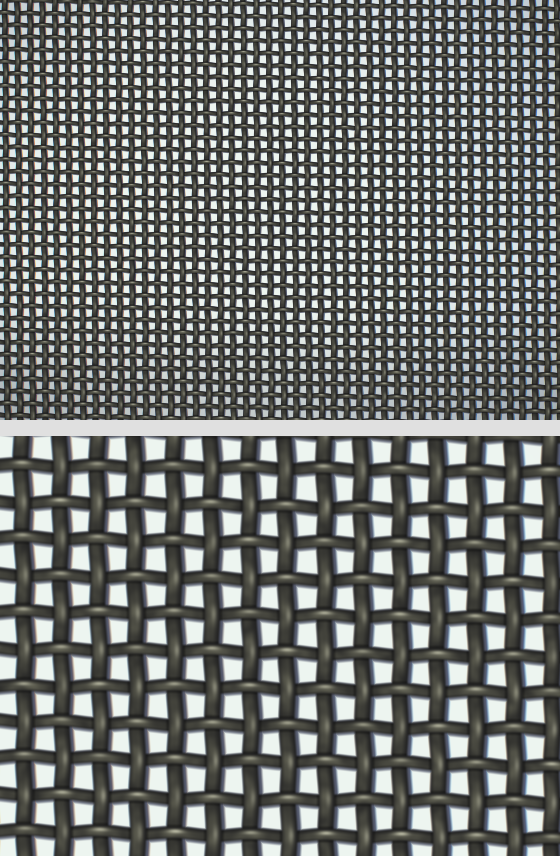
Top: the whole. Bottom: its middle third, enlarged.
This texture is drawn by a WebGL 2 fragment shader. Its source:

```glsl
#version 300 es
// Dark plain-weave wire mesh, backlit by a pale, softly vignetted ground.
precision highp float;

uniform vec2 u_resolution;
out vec4 fragColor;

const float PI = 3.14159265;
const vec2 REPEATS = vec2(44.6, 34.4);      // wires across and down
const vec2 PHASE = vec2(0.49, 0.04);        // grid offset in wire pitches
const vec2 HALF_WIDTH = vec2(0.208, 0.162); // vertical, horizontal wire
const vec2 TILT = vec2(0.25, 0.70);         // skew of the sheet, in pitches
const vec2 CRIMP = vec2(0.022, 0.035);      // sideways bend at crossings
const float WANDER = 0.09;                  // unevenness of wire spacing
const float SOFTNESS = 0.05;                // optical blur of the edges
const float FRINGE = 0.07;                  // colour split towards the sides
const float GRAIN = 0.55;                   // mottling of the wire surface

const vec3 WIRE_DARK = vec3(0.135, 0.135, 0.135);
const vec3 WIRE_OLIVE = vec3(0.31, 0.31, 0.27);
const vec3 GLINT = vec3(0.66, 0.66, 0.58);
const vec3 LIGHT = vec3(0.93, 0.96, 0.94);
const vec3 LIGHT_BLUE = vec3(0.78, 0.82, 0.87);
const vec3 SHADOW_BLUE = vec3(0.30, 0.32, 0.40);

vec2 hashGradient(vec2 cell) {
  vec2 h = vec2(dot(cell, vec2(127.1, 311.7)), dot(cell, vec2(269.5, 183.3)));
  return fract(sin(h) * 43758.55) * 2.0 - 1.0;
}

float gradientNoise(vec2 p) {
  vec2 i = floor(p), f = p - i;
  vec2 u = f * f * f * (f * (f * 6.0 - 15.0) + 10.0);
  vec2 e = vec2(0.0, 1.0);
  float low = mix(dot(hashGradient(i), f),
                  dot(hashGradient(i + e.yx), f - e.yx), u.x);
  float high = mix(dot(hashGradient(i + e.xy), f - e.xy),
                   dot(hashGradient(i + e.yy), f - e.yy), u.x);
  return mix(low, high, u.y);
}

// Round wire: across runs -1..1 over its width, lift is 1 where it lies on top.
vec3 wireColor(float across, float along, float lift, float grain, float glintGain) {
  float body = 1.0 - smoothstep(0.2, 1.15, abs(across + 0.15));
  vec3 color = mix(WIRE_DARK, WIRE_OLIVE, body * (0.7 + 0.3 * lift + grain));
  float stripe = exp(-pow((across - 0.2) / 0.36, 2.0));
  float dash = exp(-pow(along / 0.22, 2.0));
  return mix(color, GLINT, stripe * dash * max(lift, 0.0) * glintGain);
}

void main() {
  vec2 uv = gl_FragCoord.xy / u_resolution;
  vec2 c = uv - 0.5;
  vec2 grid = uv * REPEATS - PHASE + TILT * c.yx;

  // Nearest crossing, with each wire slightly displaced along its length
  vec2 id = floor(grid + 0.5);
  vec2 d = grid - id;
  float parity = cos(PI * (id.x + id.y));
  float liftV = cos(PI * (id.x + grid.y));
  float liftH = -cos(PI * (grid.x + id.y));
  vec2 wander = vec2(gradientNoise(vec2(id.x * 0.73 + 0.31, grid.y * 0.17)),
                     gradientNoise(vec2(grid.x * 0.17, id.y * 0.73 + 9.31)));
  vec2 offset = d - WANDER * wander - CRIMP * vec2(liftV, liftH);

  // Wires look slightly thicker towards the lower edge
  vec2 halfWidth = HALF_WIDTH * (1.0 + 0.12 * smoothstep(-0.1, -0.5, c.y));
  vec2 pixel = REPEATS / u_resolution;
  vec2 soft = max(vec2(SOFTNESS), 0.55 * pixel);
  float coverV = 1.0 - smoothstep(-soft.x, soft.x, abs(offset.x) - halfWidth.x);
  float coverH = 1.0 - smoothstep(-soft.y, soft.y, abs(offset.y) - halfWidth.y);

  // Light through the openings, a little dimmer and bluer away from the middle
  float radius = length(c * vec2(1.0, 0.9));
  float cool = smoothstep(0.2, 0.7, radius + 0.2 * c.x);
  vec3 ground = mix(LIGHT, LIGHT_BLUE, 0.7 * cool);
  ground *= 1.0 - 0.14 * smoothstep(-0.2, -0.5, c.y);

  // Blue shade beside the vertical wires, split by channel at the sides
  vec3 split = offset.x + FRINGE * c.x * vec3(-1.0, 0.0, 1.0);
  vec3 shade = 1.0 - smoothstep(vec3(0.0), vec3(0.10),
                                abs(split - 0.05) - halfWidth.x);
  float shadeH = 1.0 - smoothstep(0.0, 0.09, abs(offset.y + 0.025) - halfWidth.y);
  ground = mix(ground, SHADOW_BLUE, max(shade * 0.95, vec3(shadeH * 0.75)));

  // Two wires, layered over and under at alternate crossings
  float grain = GRAIN * gradientNoise(grid * 3.1);
  float sparkle = 1.0 + 0.7 * gradientNoise(id * 0.77 + 2.3);
  vec3 vertical = wireColor(offset.x / halfWidth.x, d.y, liftV, grain, 0.5 * sparkle);
  vec3 horizontal = wireColor(offset.y / halfWidth.y, d.x, liftH, grain, 0.85 * sparkle);
  float verticalOver = step(0.0, parity);
  vec3 lower = mix(vertical, horizontal, verticalOver);
  vec3 upper = mix(horizontal, vertical, verticalOver);
  float coverLower = mix(coverV, coverH, verticalOver);
  float coverUpper = mix(coverH, coverV, verticalOver);

  // Contact shadow of the upper wire on the lower one
  float reach = mix(abs(offset.y) - halfWidth.y, abs(offset.x) - halfWidth.x, verticalOver);
  lower *= mix(0.65, 1.0, smoothstep(0.0, 0.10, reach));

  vec3 color = mix(ground, lower, coverLower);
  color = mix(color, upper, coverUpper);
  color *= 1.0 - 0.10 * smoothstep(0.45, 0.72, radius);
  fragColor = vec4(color, 1.0);
}
```
